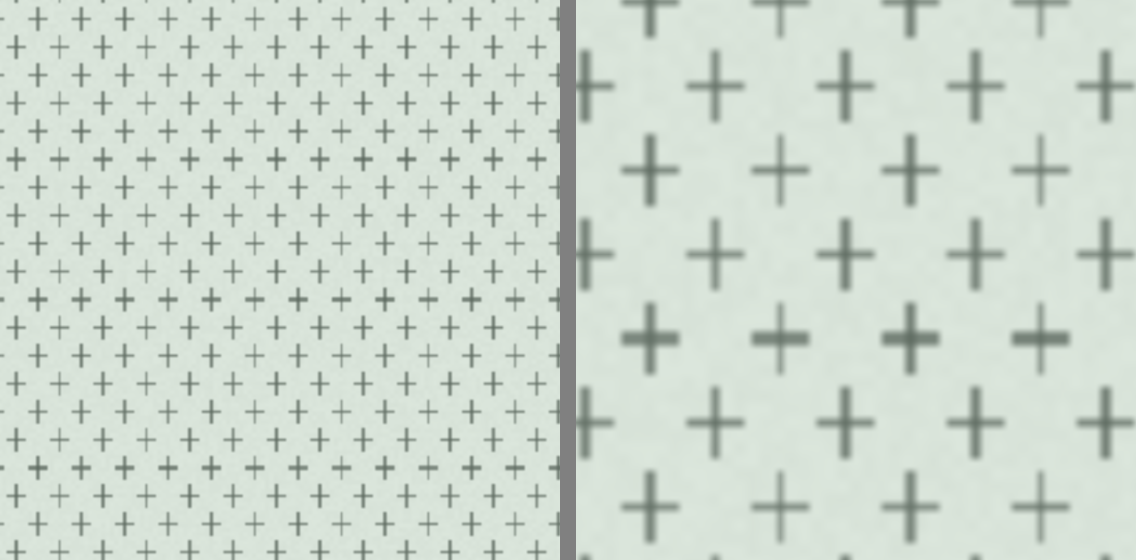
Left, the full canvas; right, a detail of the centre.
Give the GLSL for this pattern, as a Shadertoy shader.

```glsl
const vec3 PAPER = vec3(0.85, 0.893, 0.853);
const vec3 INK = vec3(0.37, 0.42, 0.38);
const vec2 PITCH = vec2(0.03873, 0.0501);   // half column, row
const vec2 FIRST = vec2(0.029, 0.0339);     // first centre, from the top left
const vec2 ARM = vec2(0.0172, 0.0214);      // half lengths of the strokes
const float SOFTNESS = 0.0034;

float hash(vec2 p) {
    vec3 q = fract(p.xyx * vec3(0.1031, 0.103, 0.0973));
    q += dot(q, q.yzx + 33.33);
    return fract((q.x + q.y) * q.z);
}

float valueNoise(vec2 p) {
    vec2 cell = floor(p);
    vec2 f = fract(p);
    f = f * f * (3.0 - 2.0 * f);
    float low = mix(hash(cell), hash(cell + vec2(1.0, 0.0)), f.x);
    float high = mix(hash(cell + vec2(0.0, 1.0)), hash(cell + 1.0), f.x);
    return mix(low, high, f.y);
}

// Distance of a regular phase from its nearest whole turn
float beat(float index, float rate, float start) {
    return abs(fract(index * rate + start + 0.5) - 0.5);
}

// Soft-edged rectangle centred on the origin
float bar(vec2 p, vec2 halfSize, float soft) {
    vec2 edge = 1.0 - smoothstep(halfSize - soft, halfSize + soft, abs(p));
    return edge.x * edge.y;
}

// Nearest staggered site: half-column index and row index
vec2 nearestSite(vec2 p) {
    vec2 grid = (p - FIRST) / PITCH;
    float row = round(grid.y);
    float shift = 1.0 - mod(row, 2.0);
    float column = 2.0 * round((grid.x - shift) * 0.5) + shift;
    return vec2(column, row);
}

// Ink coverage of one plus, with stroke weights set by column and row
float plusMark(vec2 p, vec2 site, float soft) {
    float thin = 1.0 - smoothstep(0.06, 0.22, beat(site.x, 0.235, 0.5));
    float heavy = 1.0 - smoothstep(0.05, 0.14, beat(site.y - 4.6, 0.1754, 0.0));
    float uprightWidth = mix(0.0031, 0.0018, thin);
    float crossWidth = mix(0.0023, 0.0042, heavy);

    float upright = bar(p, vec2(uprightWidth, ARM.y), soft) * mix(0.78, 0.62, thin);
    float cross = bar(p, vec2(ARM.x, crossWidth), soft) * mix(0.72, 0.78, heavy);
    float tone = mix(0.94, 1.04, hash(site + 17.0));
    return (1.0 - (1.0 - upright) * (1.0 - cross)) * tone;
}

void mainImage(out vec4 fragColor, in vec2 fragCoord) {
    vec2 p = fragCoord / iResolution.y;
    p.y = 1.0 - p.y;
    float soft = max(SOFTNESS, 0.75 / iResolution.y);

    // Faintly mottled paper
    float grain = valueNoise(p * 130.0) - 0.5;
    vec3 color = PAPER + 0.02 * grain;

    // Staggered plus signs
    vec2 site = nearestSite(p);
    vec2 local = p - FIRST - site * PITCH;
    color = mix(color, INK, plusMark(local, site, soft));

    fragColor = vec4(color, 1.0);
}
```
